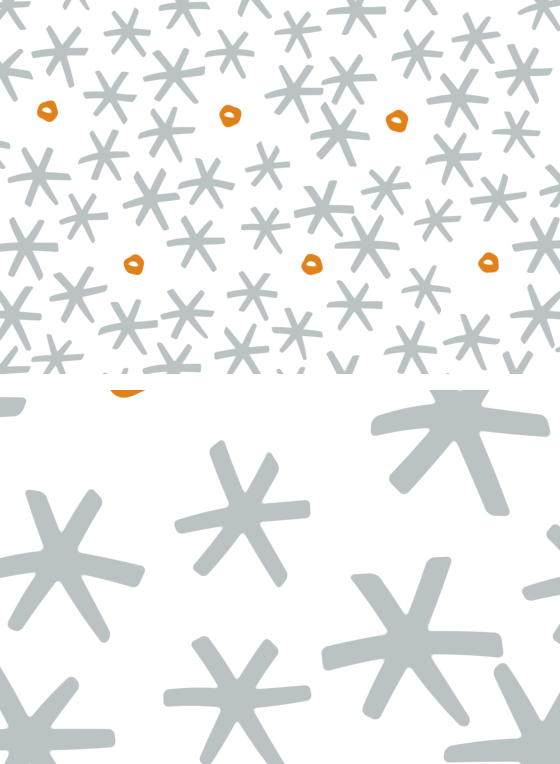
Top, the full canvas; bottom, a detail of the centre.
Write a WebGL 2 fragment shader that draws this pattern.

```glsl
#version 300 es
precision highp float;

uniform vec2 u_resolution;
out vec4 fragColor;

const vec3 PAPER = vec3(1.0);
const vec3 GREY = vec3(0.73, 0.76, 0.77);
const vec3 ORANGE = vec3(0.88, 0.51, 0.11);
const float SPACING = 0.176;
const float SIXTH_TURN = 1.0471976;

float hash(vec2 p) {
    return fract(sin(dot(p, vec2(127.1, 311.7))) * 43758.5453);
}

// Random value in -1..1 for a cell and a numbered trait
float vary(vec2 cell, float trait) {
    return 2.0 * hash(cell + trait * vec2(7.31, 3.17)) - 1.0;
}

mat2 rotation(float angle) {
    float c = cos(angle), s = sin(angle);
    return mat2(c, s, -s, c);
}

float smoothMin(float a, float b, float k) {
    float h = max(k - abs(a - b), 0.0) / k;
    return min(a, b) - 0.25 * h * h * k;
}

// Bent bar along +x with a slanted, softly rounded tip
float armDistance(vec2 p, float len, float rootWidth, float tipWidth, float bend, float slant) {
    p.y -= bend * p.x * p.x;
    p.x += slant * p.y;
    float along = clamp(p.x / len, 0.0, 1.0);
    float width = mix(rootWidth, tipWidth, along * along);
    float rounding = 0.07;
    vec2 d = abs(p - vec2(0.5 * len, 0.0)) - vec2(0.5 * len, width) + rounding;
    return length(max(d, 0.0)) + min(max(d.x, d.y), 0.0) - rounding;
}

// Six uneven arms around a centre, about one unit in radius
float starDistance(vec2 p, vec2 cell) {
    float dist = length(p) - 0.22;
    for (int i = 0; i < 6; i++) {
        float trait = 10.0 + 6.0 * float(i);
        float angle = SIXTH_TURN * float(i) + 0.13 * vary(cell, trait);
        float len = 0.97 + 0.09 * vary(cell, trait + 1.0);
        float tipWidth = 0.105 + 0.03 * vary(cell, trait + 2.0);
        float bend = 0.08 * vary(cell, trait + 3.0);
        float slant = 0.55 * vary(cell, trait + 4.0);
        if (i == 0) tipWidth += 0.02;
        if (i == 3) bend += 0.13;
        if (i == 5) {
            len += 0.2;
            tipWidth -= 0.015;
        }
        float arm = armDistance(p * rotation(angle), len, 0.125, tipWidth, bend, slant);
        dist = smoothMin(dist, arm, 0.06);
    }
    return dist;
}

// Wobbly disc with a small tilted hole, about one unit in radius
float ringDistance(vec2 p, vec2 cell) {
    float angle = atan(p.y, p.x);
    float wobble = 0.06 * sin(3.0 * angle + 3.0 * vary(cell, 4.0))
                 + 0.04 * sin(5.0 * angle + 3.0 * vary(cell, 5.0));
    float outer = length(p) - 1.0 - wobble;
    vec2 q = (p - vec2(-0.08, 0.1)) * rotation(-0.3 + 0.3 * vary(cell, 6.0));
    q.y += 0.35 * q.x * q.x;
    float hole = (length(q / vec2(0.45, 0.24)) - 1.0) * 0.28;
    return max(outer, -hole);
}

float coverage(float dist, float pixel) {
    return 1.0 - smoothstep(-0.85 * pixel, 0.85 * pixel, dist);
}

void main() {
    vec2 p = gl_FragCoord.xy / u_resolution.y;
    float pixel = 1.0 / u_resolution.y;

    // Tilted triangular lattice
    mat2 lattice = rotation(0.33) * mat2(1.0, 0.0, 0.5, 0.8660254) * SPACING;
    vec2 home = round(inverse(lattice) * p);
    float starDist = 1.0;
    float ringDist = 1.0;

    for (int y = -1; y <= 1; y++) {
        for (int x = -1; x <= 1; x++) {
            vec2 cell = home + vec2(x, y);
            vec2 jitter = 0.018 * vec2(vary(cell, 1.0), vary(cell, 2.0));
            vec2 local = p - lattice * cell - jitter;
            // Every seventh cell holds a ring, evenly spread
            if (mod(cell.x + 3.0 * cell.y + 2.0, 7.0) < 0.5) {
                float size = 0.028 + 0.002 * vary(cell, 3.0);
                ringDist = min(ringDist, size * ringDistance(local / size, cell));
            } else {
                float size = 0.075 + 0.011 * vary(cell, 3.0);
                vec2 turned = local * rotation(0.1 * vary(cell, 7.0));
                starDist = min(starDist, size * starDistance(turned / size, cell));
            }
        }
    }

    vec3 color = mix(PAPER, GREY, coverage(starDist, pixel));
    color = mix(color, ORANGE, coverage(ringDist, pixel));
    fragColor = vec4(color, 1.0);
}
```
